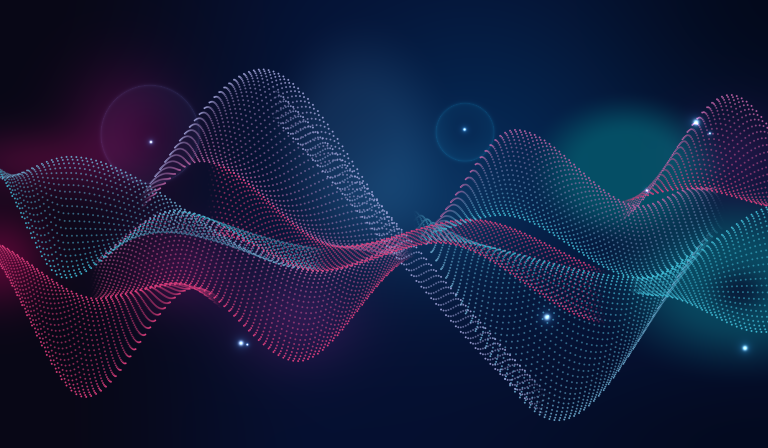
This background is drawn by a Shadertoy shader. Its source:

```glsl
const vec3 CYAN = vec3(0.25, 0.74, 0.84);
const vec3 SKY = vec3(0.42, 0.66, 0.80);
const vec3 PINK = vec3(0.90, 0.25, 0.50);
const vec3 LILAC = vec3(0.62, 0.63, 0.84);
const vec3 ROSE = vec3(0.74, 0.38, 0.64);
const vec3 ICE = vec3(0.25, 0.70, 1.0);

float hash(vec2 p) {
    return fract(sin(dot(p, vec2(127.1, 311.7))) * 43758.5);
}

float glow(vec2 p, vec2 centre, vec2 radius) {
    vec2 q = (p - centre) / radius;
    return exp(-dot(q, q));
}

// Flat-topped ellipse with a soft rim
float cloud(vec2 p, vec2 centre, vec2 radius, float softness) {
    return 1.0 - smoothstep(1.0 - softness, 1.0 + softness, length((p - centre) / radius));
}

// Smooth path through four crests and troughs
float wave(float x, vec4 at, vec4 height) {
    return height.x + (height.y - height.x) * smoothstep(at.x, at.y, x)
        + (height.z - height.y) * smoothstep(at.y, at.z, x)
        + (height.w - height.z) * smoothstep(at.z, at.w, x);
}

// Dotted sheet whose lines morph from wave A to wave B, denser at both edges
void ribbon(inout vec3 col, vec2 p, float px, vec2 span, int lines,
            vec4 atA, vec4 heightA, vec4 atB, vec4 heightB, vec3 tintA, vec3 tintB) {
    if (p.x < span.x || p.x > span.y) return;
    const float spacing = 0.0110;
    const float radius = 0.0020;
    float ends = smoothstep(span.x, span.x + 0.04, p.x) * smoothstep(span.y, span.y - 0.06, p.x);
    float cover = 0.0;
    vec3 tint = tintA;
    for (int i = 0; i < lines; i++) {
        float t = float(i) / float(lines - 1);
        float shift = t * 5.0;
        t = mix(t, smoothstep(0.0, 1.0, t), 0.6);
        float x = (floor(p.x / spacing - shift) + 0.5 + shift) * spacing;
        float y = wave(x, mix(atA, atB, t), mix(heightA, heightB, t));
        float dotMask = smoothstep(radius + 0.7 * px, radius - 0.7 * px, length(p - vec2(x, y)));
        dotMask *= mix(0.55, 0.95, pow(abs(2.0 * t - 1.0), 4.0));
        if (dotMask > cover) {
            cover = dotMask;
            tint = mix(tintA, tintB, t);
        }
    }
    col = mix(col, tint, cover * ends);
}

vec3 star(vec2 p, vec2 centre, float size) {
    float d = length(p - centre) / size;
    return ICE * 0.55 * exp(-d * 0.7) + vec3(0.8) * exp(-d * d);
}

float bubble(vec2 p, vec2 centre, float radius) {
    float d = length(p - centre) - radius;
    return exp(-abs(d) * 350.0) + 0.4 * smoothstep(-radius, 0.0, d) * step(d, 0.0);
}

// Sparse tiny stars, one candidate per cell
vec3 starDust(vec2 p) {
    vec2 cell = floor(p * 6.0);
    vec2 centre = (cell + 0.2 + 0.6 * vec2(hash(cell), hash(cell + 9.0))) / 6.0;
    return star(p, centre, 0.0022) * step(0.88, hash(cell + 23.0));
}

vec3 backdrop(vec2 p) {
    vec3 col = mix(vec3(0.030, 0.028, 0.085), vec3(0.020, 0.060, 0.190), smoothstep(0.1, 0.75, p.x));
    col += vec3(0.0, 0.085, 0.12) * glow(p, vec2(1.10, 0.68), vec2(0.42, 0.34));
    col += vec3(0.03, 0.09, 0.11) * glow(p, vec2(0.92, 0.53), vec2(0.20, 0.16));
    col *= 1.0 - 0.45 * glow(p, vec2(1.75, 1.0), vec2(0.4, 0.3));
    col *= 1.0 - 0.35 * glow(p, vec2(1.7, 0.0), vec2(0.5, 0.2));
    // Blue and teal mist
    col += vec3(0.045, 0.075, 0.085) * cloud(p, vec2(0.80, 0.68), vec2(0.15, 0.20), 0.5);
    col = mix(col, vec3(0.02, 0.34, 0.42), 0.85 * cloud(p, vec2(1.40, 0.62), vec2(0.17, 0.13), 0.4));
    col = mix(col, vec3(0.04, 0.37, 0.45), 0.75 * cloud(p, vec2(1.66, 0.37), vec2(0.23, 0.15), 0.6));
    col = mix(col, vec3(0.03, 0.08, 0.20), 0.85 * glow(p, vec2(1.65, 0.35), vec2(0.06, 0.045)));
    // Magenta mist
    col += vec3(0.19, 0.01, 0.11) * glow(p, vec2(0.28, 0.71), vec2(0.13, 0.14));
    col += vec3(0.19, 0.01, 0.09) * glow(p, vec2(0.07, 0.64), vec2(0.18, 0.07));
    col += vec3(0.28, 0.0, 0.11) * glow(p, vec2(0.0, 0.42), vec2(0.10, 0.10));
    col += vec3(0.16, 0.02, 0.11) * glow(p, vec2(0.40, 0.40), vec2(0.14, 0.10));
    col += vec3(0.15, 0.03, 0.11) * glow(p, vec2(0.66, 0.29), vec2(0.14, 0.11));
    col += vec3(0.10, 0.02, 0.08) * glow(p, vec2(1.65, 0.65), vec2(0.11, 0.10));
    return col;
}

void mainImage(out vec4 fragColor, in vec2 fragCoord) {
    vec2 p = fragCoord / iResolution.y;
    float px = 1.0 / iResolution.y;
    vec3 col = backdrop(p);
    col += vec3(0.05, 0.06, 0.09) * bubble(p, vec2(0.335, 0.70), 0.11);
    col += vec3(0.01, 0.08, 0.09) * bubble(p, vec2(1.038, 0.705), 0.065);

    // Left sheets
    ribbon(col, p, px, vec2(-0.1, 0.5), 26, vec4(-0.06, 0.22, 0.39, 0.665), vec4(0.47, 0.333, 0.368, 0.194),
        vec4(-0.06, 0.19, 0.435, 0.67), vec4(0.46, 0.114, 0.357, 0.194), PINK, PINK);
    ribbon(col, p, px, vec2(0.2, 0.93), 22, vec4(0.19, 0.41, 0.665, 0.94), vec4(0.333, 0.366, 0.194, 0.43),
        vec4(0.13, 0.39, 0.71, 0.98), vec4(0.38, 0.53, 0.395, 0.475), PINK, ROSE);
    ribbon(col, p, px, vec2(-0.1, 0.74), 22, vec4(-0.01, 0.155, 0.69, 1.0), vec4(0.60, 0.65, 0.40, 0.46),
        vec4(-0.05, 0.145, 0.39, 0.72), vec4(0.66, 0.38, 0.53, 0.395), SKY, CYAN);
    // Central hump, trough, diagonal fold and crossing band
    ribbon(col, p, px, vec2(0.31, 0.93), 28, vec4(0.13, 0.585, 1.0, 1.3), vec4(0.40, 0.845, 0.415, 0.40),
        vec4(0.22, 0.45, 0.76, 1.05), vec4(0.47, 0.64, 0.45, 0.50), LILAC, ROSE);
    ribbon(col, p, px, vec2(0.92, 1.60), 30, vec4(0.80, 1.245, 1.68, 2.0), vec4(0.60, 0.062, 0.54, 0.4),
        vec4(0.96, 1.43, 1.72, 2.0), vec4(0.465, 0.38, 0.54, 0.5), SKY, CYAN);
    ribbon(col, p, px, vec2(0.60, 1.23), 11, vec4(0.245, 1.585, 2.0, 2.2), vec4(1.0, -0.07, 0.0, 0.0),
        vec4(0.17, 1.55, 2.0, 2.2), vec4(1.0, -0.09, 0.0, 0.0), LILAC, LILAC);
    ribbon(col, p, px, vec2(0.46, 1.36), 18, vec4(0.45, 0.76, 1.05, 1.43), vec4(0.64, 0.45, 0.51, 0.38),
        vec4(0.49, 0.71, 0.98, 1.36), vec4(0.475, 0.395, 0.458, 0.28), PINK, PINK);
    // Right sheets
    ribbon(col, p, px, vec2(0.95, 1.62), 24, vec4(0.91, 1.15, 1.43, 1.55), vec4(0.46, 0.71, 0.54, 0.58),
        vec4(0.92, 1.12, 1.43, 1.72), vec4(0.475, 0.52, 0.38, 0.54), ROSE, CYAN);
    ribbon(col, p, px, vec2(1.38, 1.8), 24, vec4(1.36, 1.63, 1.9, 2.2), vec4(0.50, 0.788, 0.49, 0.49),
        vec4(1.34, 1.54, 1.76, 2.2), vec4(0.545, 0.58, 0.535, 0.53), ROSE, PINK);
    ribbon(col, p, px, vec2(1.4, 1.8), 24, vec4(1.3, 1.43, 1.76, 2.2), vec4(0.42, 0.38, 0.547, 0.5),
        vec4(1.34, 1.47, 1.70, 2.2), vec4(0.36, 0.34, 0.259, 0.25), CYAN, CYAN);

    // Stars
    col += starDust(p) + star(p, vec2(0.337, 0.683), 0.003) + star(p, vec2(1.037, 0.711), 0.003);
    col += star(p, vec2(1.554, 0.727), 0.006) + star(p, vec2(1.221, 0.292), 0.006);
    col += star(p, vec2(0.538, 0.234), 0.005) + star(p, vec2(1.663, 0.223), 0.005);
    fragColor = vec4(clamp(col, 0.0, 1.0), 1.0);
}
```
